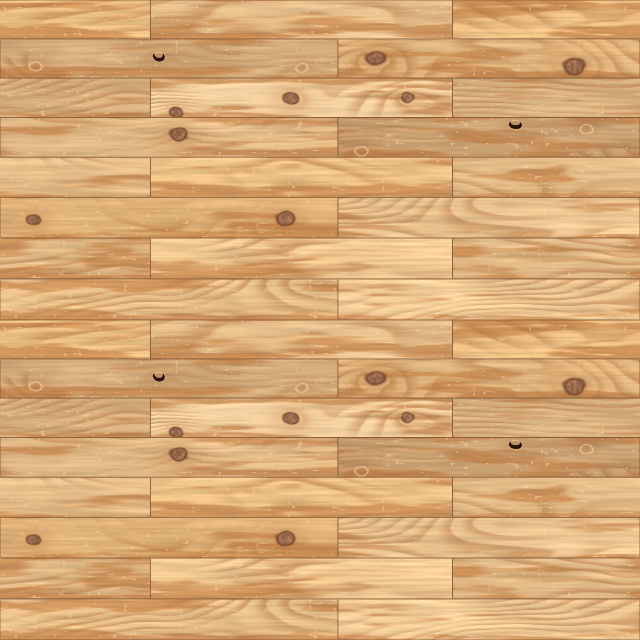
Give the GLSL for this texture, as a Shadertoy shader.

```glsl
// Pine floorboards: staggered rows of warm planks with growth rings, streaks and knots.
#define TILES_DOWN 2.0
#define ROWS 8.0
#define LONG_BOARD 0.528
#define EVEN_ROW_START 0.707
#define SEAM_HALF_WIDTH 0.0007
#define RING_FIGURE 7.0
#define RING_STRENGTH 0.5
#define STREAK_STRENGTH 0.6

const vec3 TAN   = vec3(0.78, 0.63, 0.45);
const vec3 PALE  = vec3(0.97, 0.84, 0.65);
const vec3 HONEY = vec3(0.93, 0.72, 0.45);
const vec3 BROWN = vec3(0.70, 0.46, 0.27);
const vec3 RUST  = vec3(0.73, 0.46, 0.24);
const vec3 KNOT  = vec3(0.57, 0.39, 0.29);
const vec3 BARK  = vec3(0.40, 0.23, 0.15);
const vec3 HOLE  = vec3(0.17, 0.07, 0.05);
const vec3 SEAM  = vec3(0.47, 0.31, 0.18);

// Character of each board, two per row from the top of a tile
const float LIGHT[16] = float[16](0.8, 0.7, 0.12, 0.45, 0.3, 0.9, 0.5, 0.05,
                                  0.5, 0.85, 0.4, 0.6, 0.45, 0.9, 0.75, 0.9);
const float WARMTH[16] = float[16](0.9, 0.3, 0.1, 0.6, 0.2, 0.0, 0.3, 0.0,
                                   0.35, 0.8, 0.8, 0.2, 0.3, 0.5, 0.4, 0.3);
const float KNOTTY[16] = float[16](0.0, 0.0, 1.0, 0.6, 0.0, 0.9, 0.6, 1.0,
                                   0.0, 0.0, 0.8, 0.0, 0.0, 0.0, 0.0, 0.0);

float hash(vec2 p) {
    vec3 q = fract(p.xyx * 0.1031);
    q += dot(q, q.yzx + 33.33);
    return fract((q.x + q.y) * q.z);
}

float noise(vec2 p) {
    vec2 i = floor(p), f = fract(p);
    f = f * f * (3.0 - 2.0 * f);
    return mix(mix(hash(i), hash(i + vec2(1, 0)), f.x),
               mix(hash(i + vec2(0, 1)), hash(i + vec2(1, 1)), f.x), f.y);
}

float fbm(vec2 p) {
    return 0.55 * noise(p) + 0.3 * noise(p * 2.1 + 7.3) + 0.15 * noise(p * 4.3 + 3.7);
}

// p: position in the board in units of its height; len: board length
vec3 board(vec2 p, int id, float len) {
    float seed = float(id) * 17.0 + 5.0;
    bool weathered = LIGHT[id] < 0.2;
    float slope = 0.8 * (hash(vec2(seed, 3.0)) - 0.5);
    float rings = 3.0 * p.y + slope * p.x
                + RING_FIGURE * noise(vec2(0.25 * p.x, 0.9 * p.y) + seed)
                + 0.7 * noise(p * vec2(0.9, 2.5) + seed);
    float core = 0.0, rim = 0.0, halo = 0.0, hole = 0.0;

    // Knots bend the rings around them
    for (int k = 0; k < 3; k++) {
        vec2 key = vec2(seed, float(k) * 9.0 + 2.0);
        float present = step(hash(key), KNOTTY[id]);
        float size = weathered ? 0.12 : mix(0.10, 0.22, hash(key + 1.3));
        vec2 center = vec2(len * (float(k) + 0.2 + 0.6 * hash(key + 2.7)) / 3.0,
                           0.12 + 0.76 * hash(key + 4.1));
        vec2 d = (p - center) * vec2(0.75, 1.0);
        d += 0.35 * size * (noise(p * 5.0 + seed) - 0.5);
        float r = length(d) / size;
        rings += present * 20.0 * size * exp(-length(d * vec2(0.7, 1.0)) / (2.4 * size));
        float disc = present * (1.0 - smoothstep(0.85, 1.05, r));
        rim = max(rim, present * exp(-pow((r - 0.95) * 6.0, 2.0)));
        halo = max(halo, present * exp(-0.6 * r));
        if (!weathered) core = max(core, disc);
        else if (k == 1) hole = disc * smoothstep(0.55, 0.8, length(d / size + vec2(0.0, 0.45)));
    }

    // Base tone drifting between pale sapwood and tan
    float drift = 0.9 * (fbm(p * vec2(0.4, 1.5) + seed * 1.7) - 0.5);
    vec3 color = mix(TAN, PALE, clamp(LIGHT[id] + drift, -0.2, 1.1));
    color = mix(color, HONEY, 0.6 * WARMTH[id]);

    // Growth rings: slow darkening, then a crisp edge
    float phase = fract(rings);
    float line = smoothstep(0.25, 0.85, phase) * (1.0 - smoothstep(0.85, 1.0, phase));
    float fade = mix(0.1, 1.0, smoothstep(0.2, 0.8, noise(p * vec2(0.4, 1.8) + seed * 2.3)));
    color = mix(color, BROWN, RING_STRENGTH * line * fade);

    // Resin streaks, gathering along the lower edge
    float resin = fbm(p * vec2(0.4, 3.8) + seed * 3.1) + 0.14 * smoothstep(0.55, 1.0, p.y);
    float streak = smoothstep(0.58, 0.76, resin + 0.06 * noise(p * vec2(2.0, 16.0)));
    color = mix(color, RUST, STREAK_STRENGTH * streak);

    // Fine fibres and pale flecks
    float fibre = 0.10 * noise(p * vec2(0.5, 13.0) + seed)
                + 0.10 * noise(p * vec2(1.4, 24.0) + seed);
    color *= 0.91 + fibre;
    float fleck = smoothstep(0.86, 0.96, noise(p * vec2(8.0, 18.0) + seed * 1.3));
    color = mix(color, PALE, 0.5 * fleck);

    // Knot faces
    color = mix(color, weathered ? BROWN : RUST, 0.55 * halo);
    color = mix(color, KNOT * (0.8 + 0.4 * noise(p * 14.0)), 0.85 * core);
    color = mix(color, weathered ? PALE : BARK, 0.6 * rim);
    return mix(color, HOLE, hole);
}

void mainImage(out vec4 fragColor, in vec2 fragCoord) {
    vec2 uv = fragCoord / iResolution.xy;
    // Rows counted from the top, with slightly uneven heights
    float down = fract((1.0 - uv.y) * TILES_DOWN) * ROWS;
    down += 0.07 * sin(3.14159 * down / ROWS);
    float row = min(floor(down), ROWS - 1.0);
    float y = down - row;
    // Two boards per row; even rows are shifted and wrap around the side
    float x = fract(uv.x - EVEN_ROW_START * (1.0 - mod(row, 2.0)));
    float side = step(LONG_BOARD, x);
    x -= side * LONG_BOARD;
    float len = mix(LONG_BOARD, 1.0 - LONG_BOARD, side), rowsTotal = ROWS * TILES_DOWN;
    vec3 color = board(vec2(x * rowsTotal, y), int(2.0 * row + side), len * rowsTotal);
    // Dark seams between boards
    float gap = min(min(x, len - x), min(y, 1.0 - y) / rowsTotal);
    float seam = clamp((SEAM_HALF_WIDTH - gap) * iResolution.y + 0.5, 0.0, 1.0);
    fragColor = vec4(mix(color, SEAM, 0.85 * seam), 1.0);
}
```
